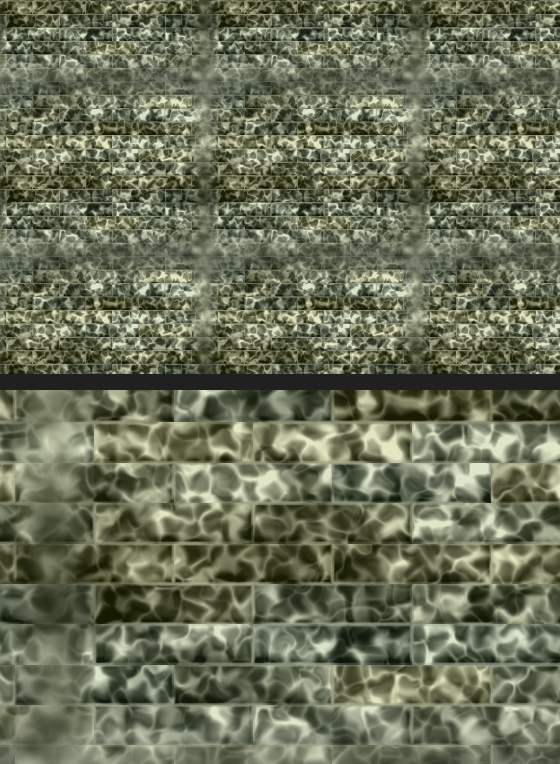
Top: the whole. Bottom: its middle third, enlarged.
Give the GLSL for this texture, as a WebGL 1 fragment shader.

```glsl
precision highp float;
// Mossy green stone brickwork, mottled with pale lichen, in a tile of 4 by 13 bricks.

uniform vec2 u_resolution;

float hash(vec2 p) {
  vec3 q = fract(vec3(p.xyx) * 0.1031);
  q += dot(q, q.yzx + 33.33);
  return fract((q.x + q.y) * q.z);
}

// Value noise that wraps after the given number of cells.
float noise(vec2 p, vec2 period) {
  vec2 i = floor(p), f = fract(p);
  f = f * f * (3.0 - 2.0 * f);
  vec2 a = mod(i, period), b = mod(i + 1.0, period);
  return mix(mix(hash(a), hash(vec2(b.x, a.y)), f.x),
             mix(hash(vec2(a.x, b.y)), hash(b), f.x), f.y);
}

// Distance to the nearest scattered spot centre.
float spotDistance(vec2 p) {
  vec2 i = floor(p);
  float nearest = 2.0;
  for (int y = -1; y <= 1; y++) {
    for (int x = -1; x <= 1; x++) {
      vec2 cell = i + vec2(float(x), float(y));
      vec2 centre = cell + vec2(hash(cell), hash(cell + 71.7));
      nearest = min(nearest, length(p - centre));
    }
  }
  return nearest;
}

float bump(float x, float centre, float width) {
  float d = (x - centre) / width;
  return exp(-d * d);
}

void main() {
  vec2 uv = gl_FragCoord.xy / u_resolution;
  vec2 tile = vec2(4.0, 13.0);

  // Position in bricks, rows counted downwards, wrapped to one tile.
  vec2 wall = vec2(uv.x, 1.0 - uv.y) * vec2(10.58, 27.8) - vec2(4.12, 2.07);
  vec2 p = mod(wall, tile);

  // Running bond: odd rows shift by half a brick.
  float row = floor(p.y);
  float along = p.x - 0.5 * mod(row, 2.0);
  vec2 brick = vec2(mod(floor(along), tile.x), row);
  vec2 local = vec2(fract(along), fract(p.y));
  float shade = hash(brick + 5.3);
  float tint = hash(brick + 41.9);

  // Mottling inside each brick: warped dark spots over clouds.
  vec2 far = vec2(4096.0);
  vec2 s = local * vec2(9.0, 2.3) + floor(200.0 * vec2(shade, tint)) + 8.0;
  s += 0.8 * (vec2(noise(s * 1.3, far), noise(s * 1.3 + 37.0, far)) - 0.5);
  float spots = smoothstep(0.18, 0.72, spotDistance(s)) - 0.48;
  float clouds = noise(s * 0.8 + 90.0, far) - 0.5;
  float grain = noise(s * 3.1, far) - 0.5;
  float mottle = 0.36 * spots + 0.5 * clouds + 0.18 * grain;

  // Hazy strips blur the bricks and their joints.
  float seam = bump(p.x, 3.74, 0.2);
  float band = bump(p.y, 3.9, 1.3);
  float haze = clamp(0.75 * seam + 0.65 * band, 0.0, 0.85);
  float blurred = 0.4 * (noise(wall * vec2(7.0, 2.0), vec2(28.0, 26.0)) - 0.5);
  mottle = mix(mottle, blurred, haze);

  // Broad light and dark areas of the tile.
  float broad = noise(wall * vec2(6.0, 9.0) / tile, vec2(6.0, 9.0)) - 0.5;
  float tone = 0.43 + mottle + 0.2 * broad;
  tone += 0.16 * (shade - 0.5) * (1.0 - haze);
  tone += 0.07 * bump(p.y, 7.6, 2.4) - 0.06 * band - 0.08 * bump(p.y, 12.0, 1.0);
  tone += 0.12 * seam * bump(p.y, 7.0, 1.3);
  tone += 0.6 * (tone - 0.43) * (tone - 0.43);

  // Shadow at the lower and right edges, then a thin worn pale joint.
  vec2 edge = min(local, 1.0 - local) * vec2(3.95, 1.0);
  float lower = smoothstep(0.72, 0.98, local.y);
  float right = smoothstep(0.95, 1.0, local.x);
  tone -= (0.15 * lower + 0.1 * right) * (1.0 - haze);
  float joint = 1.0 - smoothstep(0.015, 0.075, min(edge.x, edge.y));
  float wear = smoothstep(0.2, 0.7, noise(wall * vec2(5.0, 3.0), vec2(20.0, 39.0)));
  tone = mix(tone, 0.58 + 0.25 * broad, joint * (0.3 + 0.5 * wear) * (1.0 - haze));

  // Olive ramp with slight shifts of hue.
  tone = clamp(tone, 0.1, 0.9);
  vec3 color = mix(vec3(0.15, 0.17, 0.09), vec3(0.81, 0.83, 0.71), (tone - 0.17) / 0.66);
  color += (tint - 0.5) * vec3(0.04, 0.01, -0.04) * (1.0 - haze);
  color += band * vec3(-0.01, 0.0, 0.03);
  gl_FragColor = vec4(clamp(color, 0.0, 1.0), 1.0);
}
```
